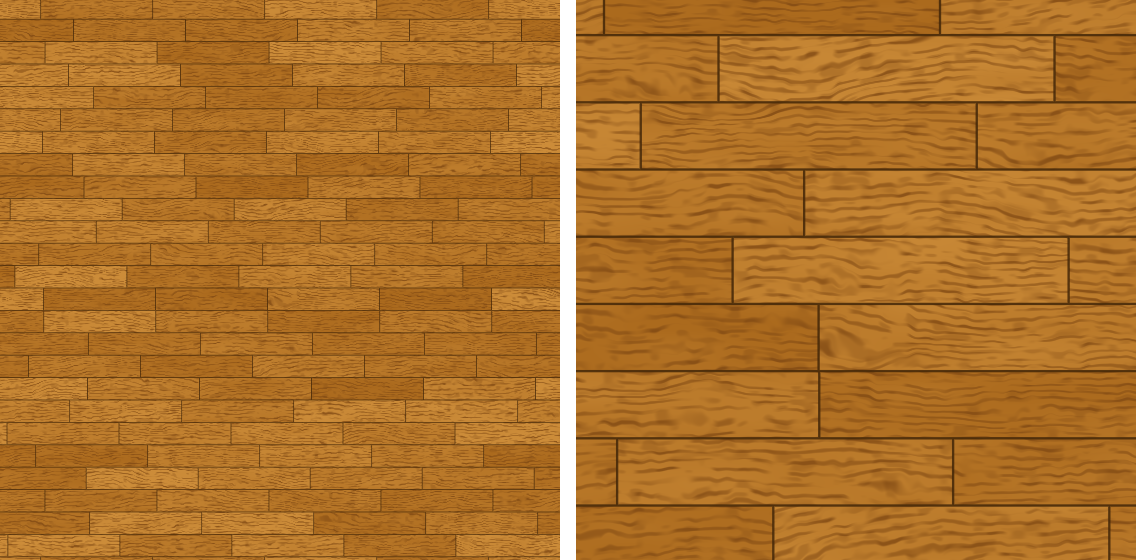
Left: the whole. Right: its middle third, enlarged.
Reproduce this texture procedurally as a WebGL 1 fragment shader.

```glsl
precision highp float;

// Oak strip floor: 25 rows of planks, five to a row, each row shifted at random.
// Every plank gets its own tone, grain slope and ring spacing; the grain is made
// of warped sine rings broken up by noise, with short pores between them.

uniform vec2 u_resolution;

const float COLUMNS = 5.0;
const float ROWS = 25.0;
const float ROW_SHIFT = 0.144;
const float PLANK_ASPECT = 5.0;
const float SEAM_HALF_WIDTH = 0.0007;
const float TAU = 6.2831853;

const vec3 DARK_OAK = vec3(0.670, 0.415, 0.115);
const vec3 LIGHT_OAK = vec3(0.800, 0.550, 0.225);
const vec3 GRAIN_BROWN = vec3(0.500, 0.285, 0.075);
const vec3 SEAM_BROWN = vec3(0.260, 0.150, 0.030);

float hash(vec2 p) {
  return fract(sin(dot(p, vec2(127.1, 311.7))) * 43758.5453);
}

// Smooth value noise in 0..1
float noise(vec2 p) {
  vec2 i = floor(p);
  vec2 f = fract(p);
  f = f * f * (3.0 - 2.0 * f);
  float low = mix(hash(i), hash(i + vec2(1.0, 0.0)), f.x);
  float high = mix(hash(i + vec2(0.0, 1.0)), hash(i + vec2(1.0, 1.0)), f.x);
  return mix(low, high, f.y);
}

// Darkness of the grain; p is measured in plank heights
float grain(vec2 p, vec2 id) {
  vec2 seed = vec2(hash(id + 3.1), hash(id + 7.7)) * 60.0;
  float slope = (hash(id + 11.3) - 0.5) * 0.16;
  float spacing = mix(6.0, 9.0, hash(id + 17.9));

  // Bend the rings broadly, then add a fine wobble
  float height = p.y + slope * p.x;
  height += 0.45 * noise(p * vec2(0.5, 0.8) + seed);
  height += 0.16 * noise(p * vec2(1.3, 2.8) + seed.yx);
  height += 0.05 * noise(p * vec2(7.0, 4.0) + seed);

  float rings = smoothstep(0.5, 1.0, 0.5 + 0.5 * sin(TAU * height * spacing));
  float breaks = smoothstep(0.2, 0.65, noise(vec2(p.x * 3.5, height * 9.0) + seed));
  float pores = smoothstep(0.5, 0.9, noise(vec2(p.x * 5.0, height * 15.0) + seed.yx));
  return rings * breaks * 0.55 + pores * 0.3;
}

// Wood colour of one plank
vec3 plankColor(vec2 p, vec2 id) {
  float tone = hash(id + 23.5);
  float mottle = noise(p * vec2(0.7, 3.0) + id * 9.0) - 0.5;
  vec3 wood = mix(DARK_OAK, LIGHT_OAK, clamp(tone + 0.3 * mottle, 0.0, 1.0));
  return mix(wood, GRAIN_BROWN, min(grain(p, id), 0.8));
}

// Coverage of the thin joints around a plank; cell runs 0..1 on both axes
float seam(vec2 cell, float pixel) {
  vec2 edge = min(cell, 1.0 - cell) / vec2(COLUMNS, ROWS);
  float gap = min(edge.x, edge.y);
  return clamp((SEAM_HALF_WIDTH + 0.5 * pixel - gap) / pixel, 0.0, 1.0);
}

void main() {
  vec2 uv = gl_FragCoord.xy / u_resolution;
  float pixel = 1.0 / min(u_resolution.x, u_resolution.y);

  // Rows count downwards and wrap, so the floor tiles on every side
  vec2 grid = vec2(uv.x * COLUMNS, (1.0 - uv.y) * ROWS + ROW_SHIFT);
  float row = mod(floor(grid.y), ROWS);
  grid.x += hash(vec2(row, 5.3));

  vec2 cell = fract(grid);
  vec2 id = vec2(mod(floor(grid.x), COLUMNS), row);

  vec3 color = plankColor(cell * vec2(PLANK_ASPECT, 1.0), id);
  color = mix(color, SEAM_BROWN, seam(cell, pixel) * 0.85);
  gl_FragColor = vec4(color, 1.0);
}
```
